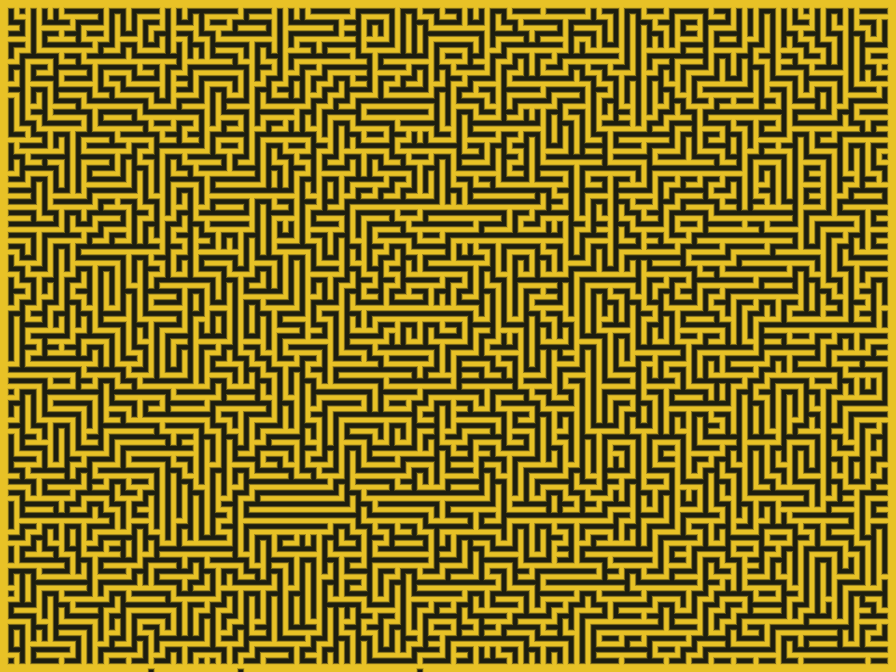
This pattern is drawn by a WebGL 2 fragment shader. Its source:

```glsl
#version 300 es
precision highp float;
// A dense maze of dark corridors between yellow walls, 79 by 59 cells.
// Pillars stand on a grid; every second one (chequered) grows two walls,
// then lone pillars gain a wall and full crossings lose one.
uniform vec2 u_resolution;
out vec4 fragColor;

float hash(vec2 p) {
    vec3 q = fract(p.xyx * vec3(0.1031, 0.1030, 0.0973));
    q += dot(q, q.yzx + 33.33);
    return fract((q.x + q.y) * q.z);
}

float valueNoise(vec2 p) {
    vec2 cell = floor(p), t = smoothstep(0.0, 1.0, p - cell);
    return mix(mix(hash(cell), hash(cell + vec2(1, 0)), t.x),
               mix(hash(cell + vec2(0, 1)), hash(cell + vec2(1, 1)), t.x), t.y);
}

// Does a growing pillar send a wall this way? It is a bar or an upright corner.
bool grows(vec2 pillar, vec2 dir) {
    float choice = hash(pillar + 211.0);
    if (hash(pillar + 57.0) < 0.4)
        return dir.y > 0.5 || dir.x * (choice - 0.5) > 0.0;
    float lean = mix(0.15, 0.85, valueNoise(pillar / 5.0 + 400.0));
    return (choice < lean) == (abs(dir.x) > 0.5);
}

// Is there a wall from this pillar to its neighbour?
bool hasWall(vec2 pillar, vec2 dir) {
    bool growing = mod(pillar.x + pillar.y, 2.0) > 0.5;
    vec2 joint = growing ? pillar + dir : pillar;
    vec2 toGrower = growing ? -dir : dir;
    bool wall = grows(joint + toGrower, -toGrower);

    // Repair joints where no wall or all four walls meet
    int count = 0;
    vec2 arm = vec2(1, 0);
    for (int i = 0; i < 4; i++) {
        count += int(grows(joint + arm, -arm));
        arm = vec2(-arm.y, arm.x);
    }
    float turn = floor(4.0 * hash(joint + 123.0));
    vec2 chosen = mod(turn, 2.0) < 0.5 ? vec2(1.0 - turn, 0) : vec2(0, 2.0 - turn);
    bool isChosen = dot(chosen, toGrower) > 0.5;
    if (count == 0) return isChosen;
    if (count == 4) return !isChosen;
    return wall;
}

void main() {
    // Pillars lie on whole numbers, from the lower left frame corner
    vec2 grid = gl_FragCoord.xy / u_resolution * vec2(80, 60) - 0.5;
    vec2 pillar = floor(grid + 0.5);
    vec2 offset = grid - pillar;
    vec2 side = vec2(offset.x < 0.0 ? -1 : 1, offset.y < 0.0 ? -1 : 1);
    vec2 reach = abs(offset);

    // Signed distance to the pillar and the two walls nearest this point
    float dist = max(reach.x, reach.y) - 0.25;
    if (hasWall(pillar, vec2(side.x, 0))) dist = min(dist, max(reach.y - 0.25, -reach.x));
    if (hasWall(pillar, vec2(0, side.y))) dist = min(dist, max(reach.x - 0.25, -reach.y));

    // Solid frame
    vec2 inset = min(grid, vec2(79, 59) - grid);
    dist = min(dist, min(inset.x, inset.y) - 0.25);

    // A few dark notches in the lower edge
    float slot = floor((grid.x + 0.5) / 4.0);
    vec2 notch = vec2(abs(grid.x - slot * 4.0 - 1.0) - 0.25, grid.y + 0.23);
    if (slot > 2.5 && slot < 9.5 && hash(vec2(slot, 9)) > 0.25)
        dist = max(dist, -max(notch.x, notch.y));

    // Soft edge between wall and corridor
    float soft = max(0.12, 0.6 * 80.0 / u_resolution.x);
    vec3 yellow = vec3(0.91, 0.76, 0.15);
    vec3 darkOlive = vec3(0.11, 0.115, 0.06);
    fragColor = vec4(mix(yellow, darkOlive, smoothstep(-soft, soft, dist)), 1.0);
}
```
